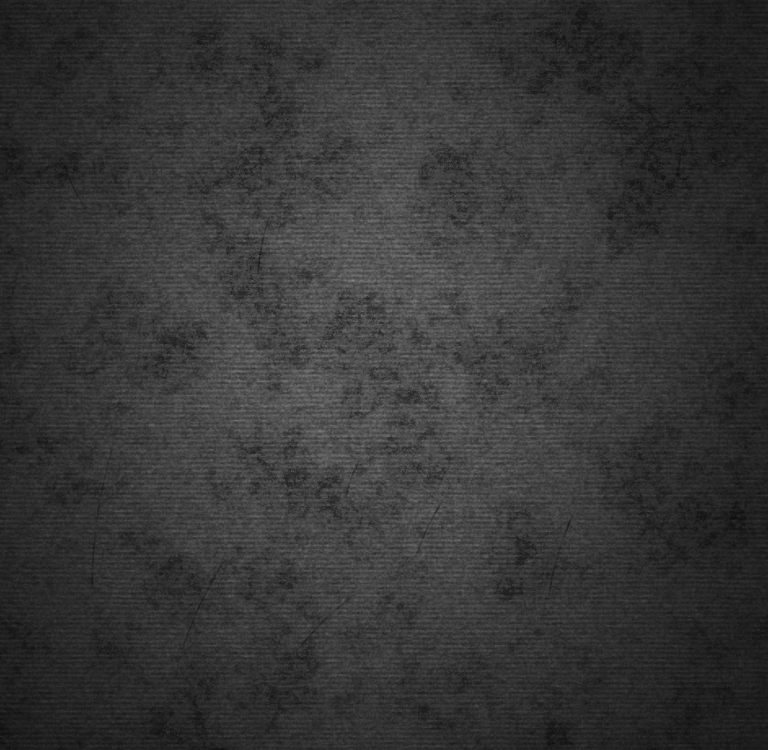
This texture is drawn by a Shadertoy shader. Its source:

```glsl
// Dark worn grey cloth: soft central glow, fine ribs, stains, grain and thin scratches.
const vec2 GLOW_CENTER = vec2(0.475, 0.535);
const vec2 GLOW_FALLOFF = vec2(5.6, 3.7);
const float EDGE_GREY = 0.096;
const float GLOW_GREY = 0.272;
const float RIB_COUNT = 150.0;
const float RIB_DEPTH = 0.095;
const float GRAIN_DEPTH = 0.36;
const float STAIN_DEPTH = 0.17;
const float FLECK_DEPTH = 0.40;
const float SCRATCH_DEPTH = 0.30;
const float SCRATCH_WIDTH = 0.0012;
const float HAIR_CELLS = 15.0;

// Stain clusters: centre and radius, in canvas heights.
const int STAINS = 12;
const vec3 STAIN[STAINS] = vec3[STAINS](
    vec3(0.36, 0.80, 0.07), vec3(0.23, 0.49, 0.07), vec3(0.237, 0.37, 0.025),
    vec3(0.375, 0.345, 0.06), vec3(0.535, 0.34, 0.055), vec3(0.76, 0.91, 0.08),
    vec3(0.93, 0.89, 0.09), vec3(0.59, 0.735, 0.05), vec3(0.865, 0.73, 0.07),
    vec3(0.93, 0.35, 0.10), vec3(0.665, 0.495, 0.07), vec3(0.32, 0.615, 0.06));

// Long scratches: start and end points.
const int SCRATCHES = 10;
const vec4 SCRATCH[SCRATCHES] = vec4[SCRATCHES](
    vec4(0.153, 0.413, 0.123, 0.20), vec4(0.304, 0.26, 0.235, 0.107),
    vec4(0.60, 0.347, 0.553, 0.253), vec4(0.473, 0.207, 0.395, 0.13),
    vec4(0.36, 0.713, 0.344, 0.627), vec4(0.083, 0.787, 0.133, 0.693),
    vec4(0.767, 0.32, 0.731, 0.20), vec4(0.48, 0.387, 0.46, 0.333),
    vec4(0.96, 0.487, 0.944, 0.427), vec4(0.913, 0.813, 0.904, 0.76));

float hash(vec2 p) {
    vec3 q = fract(p.xyx * 0.1031);
    q += dot(q, q.yzx + 33.33);
    return fract((q.x + q.y) * q.z);
}

float noise(vec2 p) {
    vec2 i = floor(p), f = fract(p);
    f = f * f * (3.0 - 2.0 * f);
    return mix(mix(hash(i), hash(i + vec2(1, 0)), f.x),
               mix(hash(i + vec2(0, 1)), hash(i + vec2(1, 1)), f.x), f.y);
}

// Layered noise; a higher gain gives rougher detail.
float fbm(vec2 p, float gain) {
    float sum = 0.0, total = 0.0, amp = 1.0;
    for (int i = 0; i < 5; i++) {
        sum += amp * noise(p);
        total += amp;
        p = mat2(1.6, 1.2, -1.2, 1.6) * p + 17.3;
        amp *= gain;
    }
    return sum / total;
}

// Soft stroke from a to b, bowed sideways and tapered at the ends.
float stroke(vec2 p, vec2 a, vec2 b, float bow, float width) {
    vec2 d = b - a;
    float len = length(d);
    d /= len;
    float t = dot(p - a, d) / len;
    float arc = 4.0 * t * (1.0 - t);
    float side = dot(p - a, vec2(-d.y, d.x)) - bow * len * arc;
    float soft = width + 0.7 / iResolution.y;
    return smoothstep(0.0, 0.5, arc) * (1.0 - smoothstep(0.0, soft, abs(side)));
}

// Short scattered hairs, one candidate in each grid cell.
float hairs(vec2 p) {
    vec2 cell = floor(p * HAIR_CELLS);
    float mark = 0.0;
    for (int y = -1; y <= 1; y++)
    for (int x = -1; x <= 1; x++) {
        vec2 id = cell + vec2(x, y) + 40.0;
        vec2 mid = id - 40.0 + vec2(hash(id), hash(id + 71.0));
        float angle = 0.5 + 1.6 * hash(id + 23.0);
        vec2 arm = vec2(cos(angle), sin(angle)) * mix(0.12, 0.45, hash(id + 9.0));
        float strength = smoothstep(0.3, 1.0, hash(id + 53.0));
        float bow = 0.3 * (hash(id + 31.0) - 0.5);
        mark = max(mark, strength * stroke(p, (mid - arm) / HAIR_CELLS,
                                           (mid + arm) / HAIR_CELLS, bow, 0.001));
    }
    return mark;
}

void mainImage(out vec4 fragColor, in vec2 fragCoord) {
    vec2 uv = fragCoord / iResolution.xy;
    vec2 p = fragCoord / iResolution.y;

    // Glow fading into dark sides
    vec2 away = uv - GLOW_CENTER;
    float grey = EDGE_GREY + GLOW_GREY * exp(-dot(away * away, GLOW_FALLOFF));

    // Rough stains, denser around the clusters and broken into small flecks
    float cluster = 0.0;
    for (int i = 0; i < STAINS; i++) {
        vec2 d = (p - STAIN[i].xy) / STAIN[i].z;
        cluster = max(cluster, exp(-dot(d, d)));
    }
    float cloud = smoothstep(0.38, 0.80, fbm(p * 13.0 + 5.0, 0.7) + 0.20 * cluster);
    float fleck = smoothstep(0.46, 0.70, fbm(p * vec2(75.0, 90.0), 0.85));
    grey *= 1.0 - STAIN_DEPTH * cloud;
    grey *= 1.0 - FLECK_DEPTH * fleck * (0.25 + 0.75 * cloud);

    // Broken ribs, short threads and grain
    float rib = cos(6.28318 * (RIB_COUNT * p.y + 0.3 * noise(p * vec2(14.0, 40.0))));
    grey *= 1.0 + RIB_DEPTH * rib * (0.3 + 1.4 * noise(p * vec2(50.0, 120.0)));
    float thread = noise(p * vec2(170.0, 490.0)) - 0.5;
    float grain = noise(p * 460.0 + 7.0) - 0.5;
    float speck = noise(p * vec2(210.0, 260.0) + 31.0) - 0.5;
    grey *= 1.0 + GRAIN_DEPTH * (0.40 * thread + 0.85 * grain + 0.30 * speck);

    // Worn dark scratches and hairs, with a few pale threads
    float scratch = 0.75 * hairs(p) * (0.25 + 0.75 * cloud);
    for (int i = 0; i < SCRATCHES; i++)
        scratch = max(scratch, stroke(p, SCRATCH[i].xy, SCRATCH[i].zw, -0.04, SCRATCH_WIDTH));
    grey *= 1.0 - SCRATCH_DEPTH * scratch * (0.2 + 1.3 * noise(p * 75.0));
    grey *= 1.0 + 0.16 * smoothstep(0.82, 0.98, noise(p * vec2(85.0, 330.0) + 3.0));

    fragColor = vec4(vec3(grey), 1.0);
}
```
